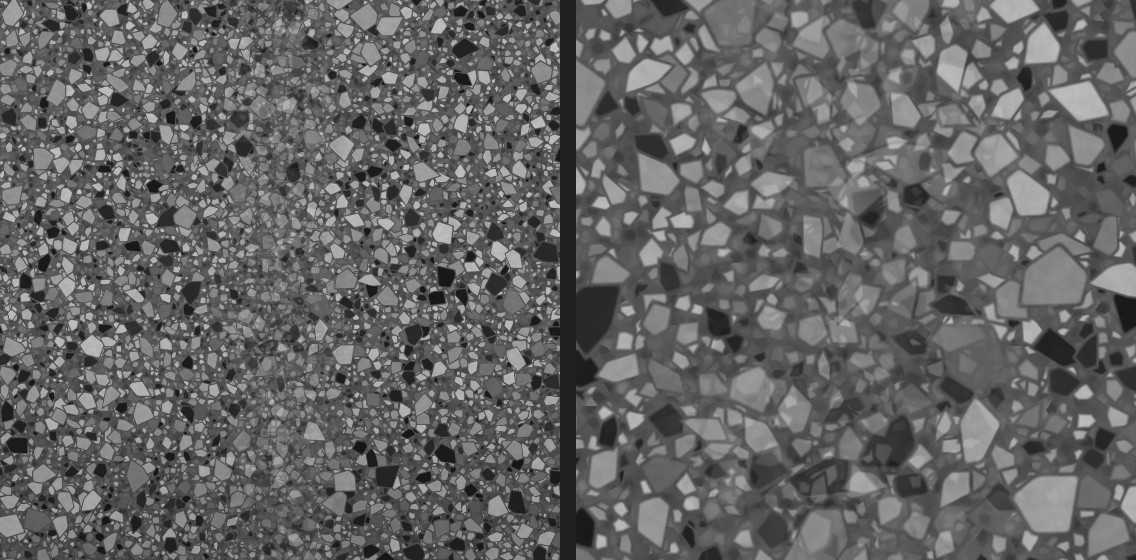
Left: the whole. Right: its middle third, enlarged.
Reproduce this texture procedurally as a Shadertoy shader.

```glsl
#define MATRIX_TONE 0.315
#define LIGHT_TONE 0.64
#define MID_TONE 0.42
#define DARK_TONE 0.14
#define LIGHT_SHARE 0.62
#define DARK_SHARE 0.21
#define EDGE 0.0013
#define GAP 0.0022
#define SIDES 5
#define TAU 6.2831853

vec3 hash3(vec3 p) {
    p = fract(p * vec3(0.1031, 0.1030, 0.0973));
    p += dot(p, p.yxz + 33.33);
    return fract((p.xxy + p.yxx) * p.zyx);
}

// Cellular noise: x is a random shade per cell, y the distance to its point
vec2 cellular(vec2 p) {
    vec2 cell = floor(p), result = vec2(0.0, 9.0);
    for (int j = -1; j <= 1; j++)
    for (int i = -1; i <= 1; i++) {
        vec2 id = cell + vec2(i, j);
        vec3 h = hash3(vec3(id, 7.0));
        float d = length(id + h.xy - p);
        if (d < result.y) result = vec2(h.z, d);
    }
    return result;
}

float layeredSines(vec2 p) {
    float sum = 0.0, amp = 0.5;
    for (int i = 0; i < 4; i++) {
        sum += amp * sin(p.x + 1.7 * sin(p.y)) * sin(p.y + 1.3 * sin(p.x * 0.8));
        p = mat2(1.2, 1.5, -1.5, 1.2) * p + 3.1;
        amp *= 0.6;
    }
    return sum;
}

// Signed distance to a random convex polygon, in cell units
float chipDistance(vec2 q, float radius, vec3 seed) {
    float turn = TAU * seed.x, c = cos(turn), s = sin(turn);
    q = mat2(c, -s, s, c) * q;
    q.y *= 1.0 + 0.9 * seed.y * seed.y;
    float d = -1.0;
    for (int k = 0; k < SIDES; k++) {
        vec3 h = hash3(seed * 91.0 + float(k) * 5.3);
        float a = (float(k) + 0.75 * (h.x - 0.5)) * TAU / float(SIDES);
        float side = dot(q, vec2(cos(a), sin(a))) - radius * mix(0.7, 1.1, h.y);
        // Smooth maximum wears the corners slightly
        float m = max(0.07 - abs(d - side), 0.0);
        d = max(d, side) + m * m / 0.28;
    }
    return d;
}

float chipTone(vec3 h, float darkShare) {
    if (h.x < darkShare) return DARK_TONE + 0.1 * (h.y - 0.5);
    if (h.x < darkShare + LIGHT_SHARE) return LIGHT_TONE + 0.2 * (h.y - 0.6);
    return MID_TONE + 0.16 * (h.y - 0.5);
}

// One size class of chips laid over the tone below
float addChips(float tone, float matrix, vec2 p, float count, float presence, float darkShare) {
    vec2 cell = floor(p * count);
    for (int j = -1; j <= 1; j++)
    for (int i = -1; i <= 1; i++) {
        vec2 id = cell + vec2(i, j);
        vec3 place = hash3(vec3(id, count));
        if (place.z > presence) continue;
        vec3 seed = hash3(vec3(id, count + 11.0));
        vec3 look = hash3(vec3(id, count + 23.0));
        vec2 q = p * count - id - 0.5 - 0.55 * (place.xy - 0.5);
        float d = chipDistance(q, mix(0.27, 0.46, look.z), seed) / count;
        tone = mix(tone, matrix, 1.0 - smoothstep(GAP - EDGE, GAP + EDGE, d));
        tone = mix(tone, chipTone(look, darkShare), 1.0 - smoothstep(-EDGE, EDGE, d));
    }
    return tone;
}

float terrazzo(vec2 p) {
    // Cement with fine crushed fragments
    vec2 grit = cellular(p * 125.0);
    float mottle = layeredSines(p * 75.0);
    float matrix = MATRIX_TONE + 0.035 * mottle + 0.05 * (grit.x - 0.5);
    float tone = matrix + 0.16 * (grit.x - 0.45) * (1.0 - smoothstep(0.25, 0.6, grit.y));

    // Chips from small to large
    tone = addChips(tone, matrix, p, 98.0, 0.55, DARK_SHARE * 0.6);
    tone = addChips(tone, matrix, p, 59.0, 0.66, DARK_SHARE * 0.8);
    tone = addChips(tone, matrix, p, 35.0, 0.68, DARK_SHARE * 1.1);
    tone = addChips(tone, matrix, p, 22.0, 0.27, DARK_SHARE * 1.2);

    // Faint mineral grain
    return tone * (1.0 + 0.05 * layeredSines(p * 190.0 + 2.0));
}

void mainImage(out vec4 fragColor, in vec2 fragCoord) {
    vec2 uv = fragCoord / iResolution.xy;
    vec2 p = fragCoord / iResolution.y + 3.0;

    // Two slabs cross-fade in a hazy, uneven central band
    float sway = 0.035 * layeredSines(uv * 14.0);
    float fade = smoothstep(0.35, 0.65, uv.x + sway);
    float tone = 0.0;
    if (fade < 1.0) tone += (1.0 - fade) * terrazzo(p);
    if (fade > 0.0) tone += fade * terrazzo(p + vec2(4.37, 2.61));

    // Broad shading, dimmer towards the bottom
    tone *= mix(0.88, 1.02, smoothstep(0.0, 0.45, uv.y));
    fragColor = vec4(vec3(tone), 1.0);
}
```
